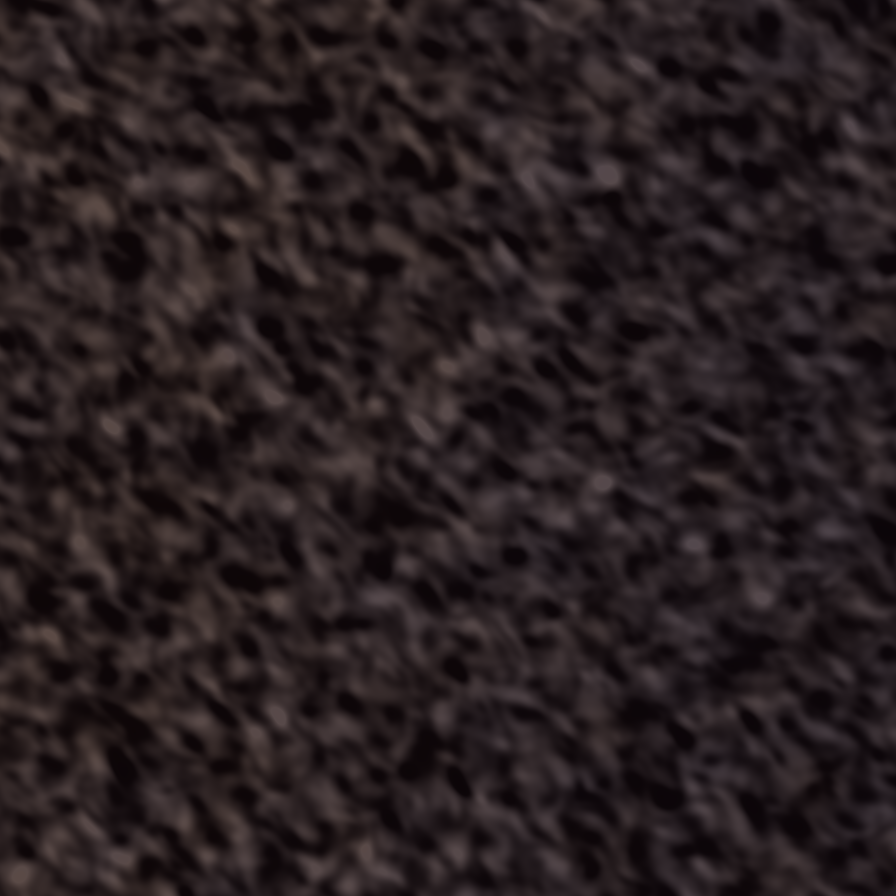
This texture is drawn by a Shadertoy shader. Its source:

```glsl
// Dark brown-black rough hide: soft slanted ridges with small black pits.

const vec3 PIT_COLOR = vec3(0.046, 0.021, 0.031);
const vec3 RIDGE_COLOR = vec3(0.297, 0.254, 0.257);
const vec3 WARM_TINT = vec3(0.010, 0.000, -0.009);
const vec3 COOL_TINT = vec3(-0.004, -0.004, 0.006);
const int SPOTS_PER_CELL = 4;

vec4 hash4(vec3 p) {
    vec4 q = fract(p.xyzx * vec4(0.1031, 0.1030, 0.0973, 0.1099));
    q += dot(q, q.wzxy + 33.33);
    return fract((q.xxyz + q.yzzw) * q.zywx);
}

// Slow bending of the grain direction, in radians.
float grainAngle(vec2 uv) {
    return -0.64 + 0.14 * sin(5.0 * uv.x + 2.0 * uv.y + 2.6)
                 + 0.10 * sin(9.0 * uv.y - 4.0 * uv.x);
}

// Layered sines that curl the ridges.
vec2 curl(vec2 p) {
    return sin(p.yx * vec2(61.0, 53.0) + 2.0 * sin(p * vec2(23.0, 29.0)))
         + 0.6 * sin(p.yx * vec2(97.0, 89.0) + p * 41.0);
}

// Smooth long spot with an opposite rim, fading to zero at radius one.
float rimmedSpot(vec2 d, float angle, float stretch, float rim) {
    float c = cos(angle), s = sin(angle);
    vec2 q = vec2(c * d.x + s * d.y, (c * d.y - s * d.x) * stretch);
    float r2 = min(dot(q, q), 1.0);
    float f = 1.0 - r2;
    return f * f * f * (1.0 - rim * r2);
}

// Cellular noise: sum of light and dark spots, with unit deviation.
float spotNoise(vec2 p, float angle, float spread, float stretch,
                float rim, float seed) {
    vec2 cell = floor(p);
    float sum = 0.0;
    for (int y = -1; y <= 1; y++)
    for (int x = -1; x <= 1; x++)
    for (int i = 0; i < SPOTS_PER_CELL; i++) {
        vec2 id = cell + vec2(x, y);
        vec4 h = hash4(vec3(id + 17.0, seed + 7.0 * float(i)));
        float turn = angle + spread * (h.w - 0.5);
        float side = h.z < 0.5 ? -1.0 : 1.0;
        sum += side * rimmedSpot(p - id - h.xy, turn, stretch, rim);
    }
    float power = 1.0 - 0.25 * rim + 0.0278 * rim * rim;
    return sum * 1.49 * sqrt(stretch / (power * float(SPOTS_PER_CELL)));
}

// Rounds off values near zero instead of cutting them.
float softFloor(float x, float radius) {
    return 0.5 * (x + sqrt(x * x + radius * radius));
}

void mainImage(out vec4 fragColor, in vec2 fragCoord) {
    vec2 uv = fragCoord / iResolution.y;
    float angle = grainAngle(uv);
    vec2 bent = uv + 0.0025 * curl(uv);

    // Ridges and pits at two scales.
    float ridges = spotNoise(bent * 21.0, angle, 0.9, 1.75, 2.8, 3.0);
    float detail = spotNoise(bent * 41.0, angle, 1.5, 1.5, 2.0, 41.0);
    float relief = (ridges + 0.42 * detail) / 1.085;

    // The lower right corner sinks into shadow, the right side is flatter.
    float corner = smoothstep(0.55, 1.25, uv.x + 0.55 * (1.0 - uv.y) - 0.2);
    float contrast = 0.27 - 0.04 * smoothstep(0.3, 1.0, uv.x);
    float tone = softFloor(0.44 + contrast * relief - 0.08 * corner, 0.09);
    vec3 color = mix(PIT_COLOR, RIDGE_COLOR, min(tone, 1.15));

    // Warm lower left, cool right, with faint mottled hue.
    float hue = smoothstep(0.1, 0.9, uv.x + 0.25 * (0.5 - uv.y));
    float mottle = 0.2 * spotNoise(uv * 15.0, angle, 3.0, 1.2, 0.0, 127.0);
    vec3 tint = mix(WARM_TINT, COOL_TINT, clamp(hue + mottle, -0.3, 1.3));
    color += tint * (0.35 + tone);

    fragColor = vec4(max(color, 0.0), 1.0);
}
```
